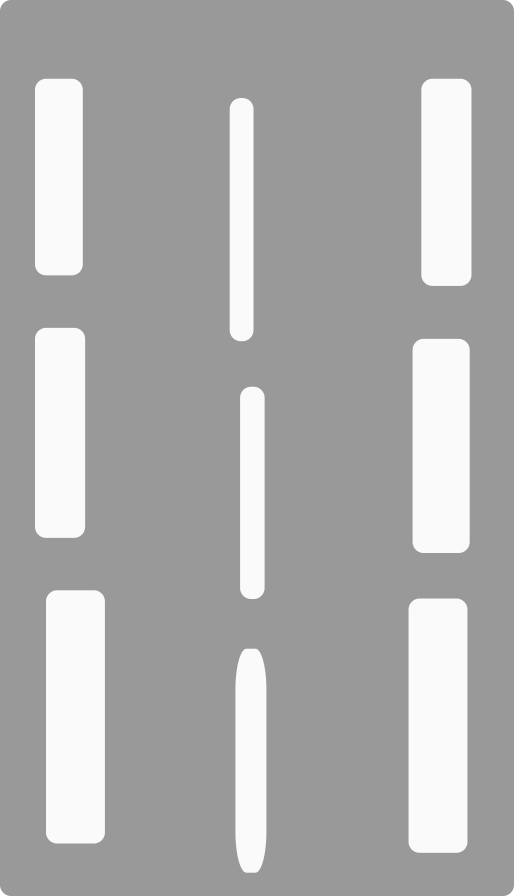
A WebGL 2 fragment shader for this pattern:

```glsl
#version 300 es
precision highp float;
// Flat grey rounded card with three columns of three pale upright bars.
// Each bar is a rounded box distance, looped over by column and row;
// the lowest middle bar has tall elliptical corners. Unit: canvas height.

#define ASPECT 0.5742
#define CORNER_RADIUS 0.0124
#define TALL_CORNER 0.0456
#define CARD_GREY vec3(0.6)
#define BAR_WHITE vec3(0.98)
#define OUTSIDE_WHITE vec3(1.0)

uniform vec2 u_resolution;
out vec4 fragColor;

// Centre (xy) and half size (zw), by column from left, rows from the top.
const vec4 BARS[9] = vec4[9](
    vec4(0.0658, 0.8024, 0.0267, 0.1097),
    vec4(0.0671, 0.5169, 0.0280, 0.1172),
    vec4(0.0843, 0.1999, 0.0329, 0.1413),
    vec4(0.2699, 0.7549, 0.0133, 0.1357),
    vec4(0.2819, 0.4499, 0.0137, 0.1185),
    vec4(0.2803, 0.1510, 0.0173, 0.1250),
    vec4(0.4987, 0.7965, 0.0280, 0.1156),
    vec4(0.4928, 0.5023, 0.0319, 0.1195),
    vec4(0.4893, 0.1901, 0.0329, 0.1419));

// Rounded box with corner radii (x, y); y is squeezed to make them circular.
float roundedBox(vec2 p, vec2 halfSize, vec2 radii) {
    vec2 squeeze = vec2(1.0, radii.x / radii.y);
    vec2 q = (abs(p) - halfSize) * squeeze + radii.x;
    return length(max(q, 0.0)) + min(max(q.x, q.y), 0.0) - radii.x;
}

// Edge coverage about one pixel wide, even where the field is squeezed.
float coverage(float dist) {
    float slope = length(vec2(dFdx(dist), dFdy(dist)));
    return clamp(0.5 - dist / max(slope, 1e-6), 0.0, 1.0);
}

void main() {
    vec2 canvas = vec2(ASPECT, 1.0);
    vec2 p = gl_FragCoord.xy / u_resolution * canvas;

    // Card
    float card = coverage(roundedBox(p - 0.5 * canvas, 0.5 * canvas, vec2(CORNER_RADIUS)));
    vec3 color = mix(OUTSIDE_WHITE, CARD_GREY, card);

    // Bars
    float bars = 0.0;
    for (int column = 0; column < 3; column++) {
        for (int row = 0; row < 3; row++) {
            vec4 bar = BARS[column * 3 + row];
            bool tapered = column == 1 && row == 2;
            vec2 radii = vec2(CORNER_RADIUS, tapered ? TALL_CORNER : CORNER_RADIUS);
            bars = max(bars, coverage(roundedBox(p - bar.xy, bar.zw, radii)));
        }
    }
    fragColor = vec4(mix(color, BAR_WHITE, bars), 1.0);
}
```
